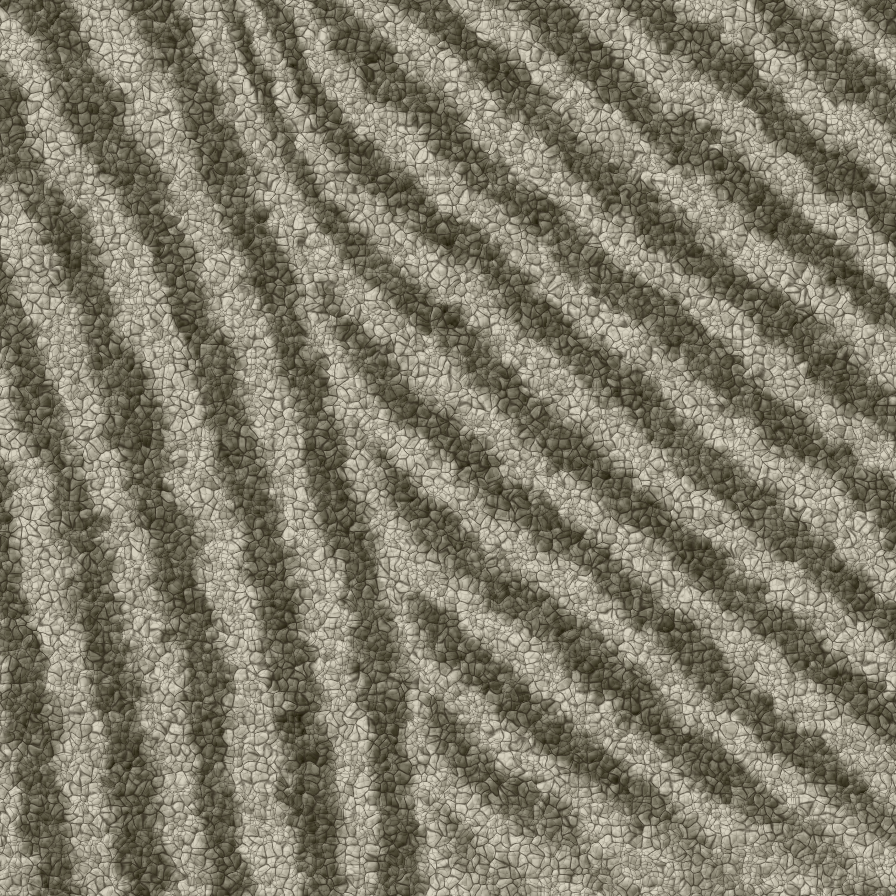
A Shadertoy shader for this texture:

```glsl
// Raked sand: two families of curved ripples meeting at a seam, covered in cracked grains.

const float TAU = 6.2831853;
const vec3 CREVICE = vec3(0.20, 0.175, 0.125);
const vec3 SHADOW = vec3(0.405, 0.39, 0.315);
const vec3 SAND = vec3(0.69, 0.67, 0.60);
const vec3 CREST = vec3(0.84, 0.82, 0.75);

vec2 hash2(vec2 p) {
    vec3 q = fract(p.xyx * vec3(0.1031, 0.1030, 0.0973));
    q += dot(q, q.yzx + 33.33);
    return fract((q.xx + q.yz) * q.zy);
}

float noise(vec2 p) {
    vec2 i = floor(p), f = fract(p);
    f = f * f * (3.0 - 2.0 * f);
    float low = mix(hash2(i).x, hash2(i + vec2(1, 0)).x, f.x);
    float high = mix(hash2(i + vec2(0, 1)).x, hash2(i + vec2(1, 1)).x, f.x);
    return mix(low, high, f.y);
}

float fbm(vec2 p) {
    float sum = 0.0, gain = 0.5;
    for (int i = 0; i < 4; i++) {
        sum += gain * noise(p);
        p = mat2(1.6, 1.2, -1.2, 1.6) * p + 7.3;
        gain *= 0.5;
    }
    return sum / 0.9375;
}

// Cellular grains: x = gap to the nearest crack, y = random tone, z = light from the upper left
vec3 grains(vec2 p) {
    vec2 cell = floor(p), toCentre = vec2(0), id = vec2(0);
    float nearest = 9.0, second = 9.0;
    for (int j = -1; j <= 1; j++)
    for (int i = -1; i <= 1; i++) {
        vec2 c = cell + vec2(i, j);
        vec2 d = c + 0.1 + 0.8 * hash2(c) - p;
        float dist = length(d);
        if (dist < nearest) {
            second = nearest;
            nearest = dist;
            toCentre = d;
            id = c;
        } else second = min(second, dist);
    }
    return vec3(second - nearest, hash2(id + 41.7).y, dot(toCentre, vec2(0.7, -0.7)));
}

// Steep ripples; whole numbers lie on the troughs
float steepPhase(vec2 p) {
    float trough = 0.352 - 0.05 * p.y - 0.256 * p.y * p.y;
    float spacing = 0.098 + 0.027 * p.y * p.y * p.y;
    return (p.x - trough) / spacing;
}

// Diagonal ripples, bending upward near the seam
float diagonalPhase(vec2 p) {
    float bend = max(0.42 - p.x, 0.0);
    float trough = 0.516 + 0.87 * (p.x - 0.663) - 5.5 * bend * bend;
    return (1.0 - p.y - trough) / 0.113;
}

float troughShade(float phase) {
    return smoothstep(0.12, 0.88, 0.5 + 0.5 * cos(TAU * phase));
}

float rippleShade(vec2 p, float wobble) {
    float steep = steepPhase(p);
    float seam = smoothstep(1.32, 1.75, steep + 0.5 * wobble);
    float fade = mix(0.4, 1.0, smoothstep(0.02, 0.13, p.y));
    float diagonal = troughShade(diagonalPhase(p) + wobble) * fade;
    return mix(troughShade(steep + wobble), diagonal, seam);
}

void mainImage(out vec4 fragColor, in vec2 fragCoord) {
    vec2 uv = fragCoord / iResolution.xy;

    // Ripples with wandering, crumbly edges
    float wobble = 0.35 * (fbm(uv * 11.0) - 0.5) + 0.32 * (fbm(uv * 55.0 + 9.0) - 0.5);
    float shade = rippleShade(uv, wobble);

    // Coarse pebbles and finer grit on a warped grid
    vec2 warp = vec2(noise(uv * 90.0), noise(uv * 90.0 + 50.0)) - 0.5;
    vec3 pebble = grains(uv * 88.0 + 0.7 * warp);
    vec3 grit = grains(uv * 165.0 + 0.9 * warp + 19.0);
    float patchy = smoothstep(0.25, 0.7, noise(uv * 60.0 + 31.0));
    float crack = (1.0 - smoothstep(0.0, 0.24, pebble.x)) * mix(0.45, 1.0, patchy);
    float fineCrack = (1.0 - smoothstep(0.0, 0.3, grit.x)) * mix(0.6, 0.2, patchy);

    // Tone of each grain
    vec3 color = mix(SAND, SHADOW, shade);
    float light = 0.14 * (pebble.y - 0.5) + 0.10 * (grit.y - 0.5);
    light += 0.17 * pebble.z + 0.08 * grit.z;
    light += 0.16 * (noise(uv * 260.0) - 0.5) + 0.12 * (fbm(uv * 24.0 + 4.0) - 0.5);
    color += light + 0.05 * (1.0 - shade);
    color = min(color, CREST);

    // Dark gaps between grains, deepest in the troughs
    float gap = clamp(crack * mix(0.55, 0.8, shade) + fineCrack * 0.55, 0.0, 0.9);
    color = mix(color, CREVICE, gap);

    fragColor = vec4(clamp(color, 0.0, 1.0), 1.0);
}
```
